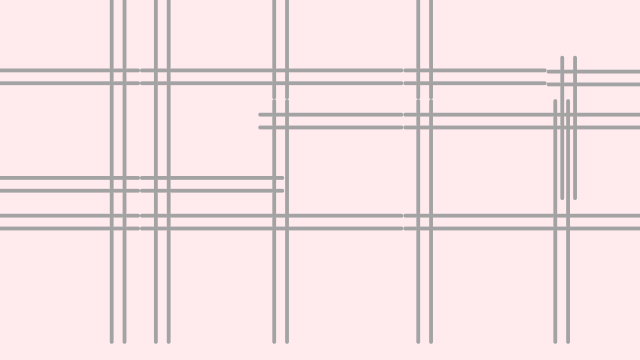
Give the GLSL for this background, as a WebGL 2 fragment shader.

```glsl
#version 300 es
precision highp float;

uniform vec2 u_resolution;
out vec4 fragColor;

// Distance to twin parallel round-capped strokes; q.x runs along them.
// span holds the centre across, then the start and end along.
float twinStrokes(vec2 q, vec3 span) {
    const float radius = 0.0053;
    float along = q.x - clamp(q.x, span.y + radius, span.z - radius);
    float across = abs(q.y - span.x) - 0.0178;
    return length(vec2(along, across)) - radius;
}

void main() {
    // Canvas heights as the unit
    vec2 p = gl_FragCoord.xy / u_resolution.y;
    float pixel = 1.0 / u_resolution.y;

    vec3 columns[8] = vec3[](
        vec3(0.3281, 0.0451, 1.1), vec3(0.4508, 0.0451, 1.1),
        vec3(0.7795, 0.0451, 0.7245), vec3(0.7795, 0.7245, 1.1),
        vec3(1.1796, 0.0451, 0.7245), vec3(1.1796, 0.7245, 1.1),
        vec3(1.5602, 0.0451, 0.7245), vec3(1.5796, 0.4444, 0.8449));
    vec3 rows[5] = vec3[](
        vec3(0.7866, -0.1, 1.5185), vec3(0.7833, 1.5185, 2.0),
        vec3(0.6637, 0.7176, 2.0), vec3(0.4880, -0.1, 0.7894),
        vec3(0.3831, -0.1, 2.0));

    float d = 1.0;
    for (int i = 0; i < 8; i++) {
        d = min(d, twinStrokes(p.yx, columns[i]));
    }

    // Rows are cut into pieces at two shared joints
    vec2 piece = p.x < 0.3889 ? vec2(-0.1, 0.3889)
               : p.x < 1.1204 ? vec2(0.3889, 1.1204) : vec2(1.1204, 2.0);
    for (int i = 0; i < 5; i++) {
        vec3 row = vec3(rows[i].x, max(rows[i].y, piece.x), min(rows[i].z, piece.y));
        if (row.z > row.y) d = min(d, twinStrokes(p, row));
    }

    // Grey strokes over pale pink
    float ink = clamp(0.5 - d / pixel, 0.0, 1.0);
    vec3 color = mix(vec3(1.0, 0.918, 0.935), vec3(0.64), ink);
    fragColor = vec4(color, 1.0);
}
```
